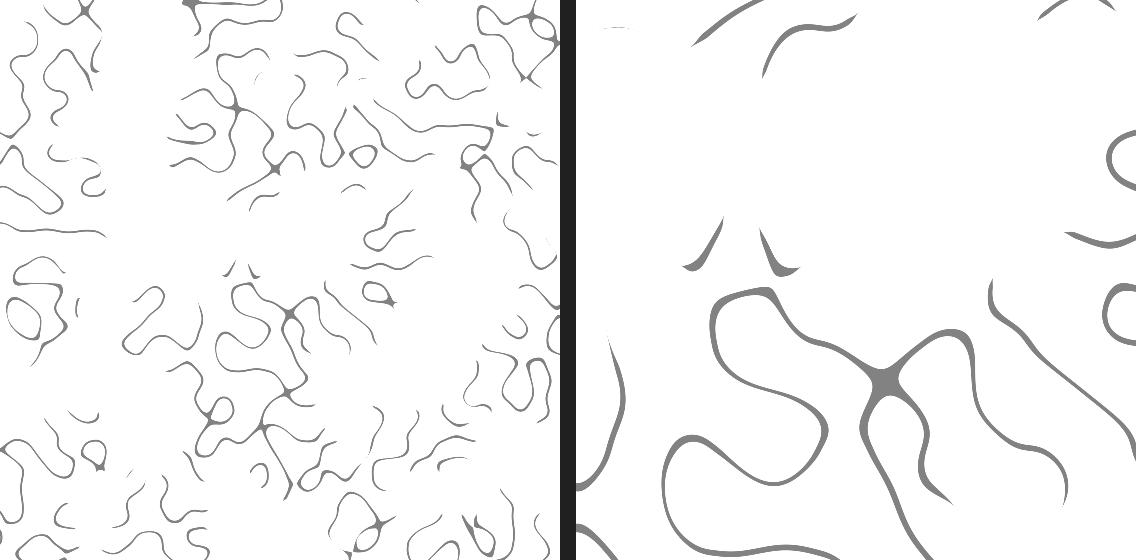
Left: the whole. Right: its middle third, enlarged.
Reproduce this pattern procedurally as a WebGL 2 fragment shader.

```glsl
#version 300 es
precision highp float;
// Thin grey veins on white: the zero contour of gradient noise, drawn with a
// fixed value band so it swells into small stars at saddle points.
// A coarser noise narrows the band to nothing, breaking the veins into strands.

uniform vec2 u_resolution;
out vec4 fragColor;

const vec3 PAPER_COLOR = vec3(1.0);
const vec3 VEIN_COLOR = vec3(0.51);
const float VEIN_CELLS = 16.0;      // noise cells across the canvas
const float VEIN_BAND = 0.027;      // half width of the contour, in noise value
const float PATCH_CELLS = 5.0;      // size of the bare and veined patches
const float PATCH_DETAIL = 0.5;     // strength of the finer patch octave
const float PATCH_START = -0.10;    // patch value where strands begin
const float PATCH_FULL = -0.01;     // patch value where strands reach full width
const float EDGE_SOFTNESS = 0.4;    // in pixels
const float TAU = 6.2831853;

float hash(vec2 p) {
    return fract(sin(dot(p, vec2(127.1, 311.7))) * 43758.5453);
}

// Slope contribution of one lattice corner with a random unit gradient
float cornerSlope(vec2 corner, vec2 offset) {
    float angle = TAU * hash(corner);
    return dot(vec2(cos(angle), sin(angle)), offset);
}

float gradientNoise(vec2 p) {
    vec2 cell = floor(p);
    vec2 f = fract(p);
    vec2 blend = f * f * f * (f * (f * 6.0 - 15.0) + 10.0);
    vec2 e = vec2(1.0, 0.0);
    float bottom = mix(cornerSlope(cell, f),
                       cornerSlope(cell + e.xy, f - e.xy), blend.x);
    float top = mix(cornerSlope(cell + e.yx, f - e.yx),
                    cornerSlope(cell + e.xx, f - e.xx), blend.x);
    return mix(bottom, top, blend.y);
}

// Two octaves decide where veins may appear
float patchNoise(vec2 uv) {
    vec2 p = uv * PATCH_CELLS;
    return gradientNoise(p + vec2(37.3, 81.6))
         + PATCH_DETAIL * gradientNoise(p * 2.2 + vec2(63.8, 19.4));
}

void main() {
    vec2 uv = gl_FragCoord.xy / min(u_resolution.x, u_resolution.y);

    // Contour value and its change over one pixel
    float value = gradientNoise(uv * VEIN_CELLS + vec2(11.35, 5.6));
    float pixelStep = length(vec2(dFdx(value), dFdy(value)));
    float edge = max(EDGE_SOFTNESS * pixelStep, 1e-4);

    // Band tapers to nothing outside the veined patches
    float presence = smoothstep(PATCH_START, PATCH_FULL, patchNoise(uv));
    float band = mix(-edge, VEIN_BAND, presence);

    float vein = 1.0 - smoothstep(band - edge, band + edge, abs(value));
    fragColor = vec4(mix(PAPER_COLOR, VEIN_COLOR, vein), 1.0);
}
```
